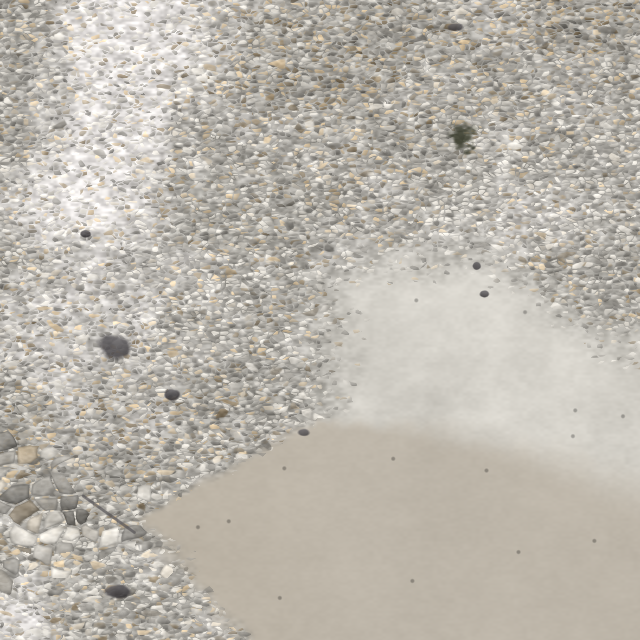
Write a Shadertoy shader that draws this texture.

```glsl
// Draws a gravel slope with chalky drifts, running down to pale dry sand and a smooth damp flat.

const vec3 DRY_SAND = vec3(0.825, 0.812, 0.78);
const vec3 DAMP_SAND = vec3(0.745, 0.715, 0.665);
const vec3 CHALK = vec3(0.905, 0.89, 0.88);
const vec3 STONE_GREY = vec3(1.01, 0.99, 0.95);
const vec3 STONE_OCHRE = vec3(1.03, 0.92, 0.75);
const vec3 DARK_ROCK = vec3(0.33, 0.32, 0.33);
const vec3 PLANT = vec3(0.23, 0.24, 0.18);
const vec2 FINE = vec2(100, 172), MEDIUM = vec2(58, 96), COARSE = vec2(30, 38);
const vec2 GRIT = vec2(150, 250);
const float SPECKS = 24.0;

// Dark stones: centre, half width, half height
const vec4 DARK_STONES[8] = vec4[8](
    vec4(0.181, 0.457, 0.025, 0.019), vec4(0.474, 0.324, 0.01, 0.006),
    vec4(0.268, 0.384, 0.01, 0.008), vec4(0.134, 0.635, 0.007, 0.005),
    vec4(0.745, 0.584, 0.006, 0.006), vec4(0.757, 0.541, 0.007, 0.005),
    vec4(0.711, 0.958, 0.012, 0.006), vec4(0.18, 0.076, 0.019, 0.009));

vec3 hash3(vec2 cell) {
    uvec3 v = uvec3(ivec3(ivec2(cell), 17)) * 1664525u + 12345u;
    v.x += v.y * v.z; v.y += v.z * v.x; v.z += v.x * v.y;
    v ^= v >> 16u;
    v.x += v.y * v.z; v.y += v.z * v.x; v.z += v.x * v.y;
    return vec3(v >> 16u) / 65536.0;
}

float noise(vec2 p) {
    vec2 i = floor(p), f = fract(p);
    f = f * f * (3.0 - 2.0 * f);
    return mix(mix(hash3(i).x, hash3(i + vec2(1, 0)).x, f.x),
               mix(hash3(i + vec2(0, 1)).x, hash3(i + 1.0).x, f.x), f.y);
}

// Layered noise centred on zero
float fbm(vec2 p) {
    float sum = -0.5, gain = 0.53;
    for (int i = 0; i < 4; i++) {
        sum += gain * noise(p);
        p = mat2(1.6, 1.2, -1.2, 1.6) * p + 7.3;
        gain *= 0.5;
    }
    return sum;
}

float blob(vec2 p, float x, float y, float rx, float ry) {
    vec2 q = (p - vec2(x, y)) / vec2(rx, ry);
    return exp(-dot(q, q));
}

float segment(vec2 p, vec2 a, vec2 b) {
    vec2 ab = b - a;
    return length(p - a - ab * clamp(dot(p - a, ab) / dot(ab, ab), 0.0, 1.0));
}

// Cellular stones: tone, hue, rank for thinning, body coverage
vec4 pebbles(vec2 p) {
    p += 0.9 * vec2(noise(p * 0.7), noise(p * 0.7 + 31.0));
    vec2 offset = vec2(0), owner = vec2(0);
    float nearest = 9.0, second = 9.0;
    for (int k = 0; k < 9; k++) {
        vec2 cell = floor(p) + vec2(k % 3 - 1, k / 3 - 1);
        vec3 h = hash3(cell);
        vec2 d = p - cell - 0.1 - 0.8 * h.xy;
        d.y += (h.z - 0.5) * 0.8 * d.x;
        float dist = length(d);
        second = min(second, max(dist, nearest));
        if (dist < nearest) { nearest = dist; offset = d; owner = cell; }
    }
    vec3 id = hash3(owner + 531.0);
    id.x += 0.35 * offset.y - 0.15 * offset.x;
    return vec4(id, smoothstep(0.0, 0.4, second - nearest));
}

vec3 stoneColor(vec4 stone, float ochre) {
    float tone = mix(0.49, 0.95, clamp(stone.x, -0.15, 1.05));
    return tone * mix(STONE_GREY, STONE_OCHRE, smoothstep(1.0 - ochre, 1.0, stone.y));
}

void mainImage(out vec4 fragColor, in vec2 fragCoord) {
    vec2 p = fragCoord / iResolution.xy;
    float broad = fbm(p * 9.0), ragged = fbm(p * 32.0);
    float grit = noise(p * GRIT) + noise(p * GRIT * 0.53 + 9.0) - 1.0;

    // Outline of the sand and the damp line across it
    float left = max(0.22 + 0.85 * (0.19 - p.y), min(0.22 + 1.8 * (p.y - 0.19), 0.515));
    float top = 0.595 - 0.12 * smoothstep(0.72, 0.98, p.x) - 0.05 * smoothstep(0.62, 0.5, p.x);
    float east = max(p.x - 0.5, 0.0);
    float dampEdge = 0.338 - 0.42 * east * east - p.y;
    float dampWidth = 0.012 + 0.09 * east;
    float damp = smoothstep(-dampWidth, dampWidth, dampEdge + 0.03 * ragged);
    float inside = min(p.x - left, top - p.y) + 0.05 * broad + 0.04 * ragged;
    float fade = mix(0.07, 0.025, damp);
    float gravel = 1.0 - smoothstep(-fade, fade, inside);

    // Chalk drifts and shaded, warmer gravel bands
    float drift = blob(p, 0.22, 0.98, 0.11, 0.12) + blob(p, 0.17, 0.84, 0.1, 0.12)
        + blob(p, 0.14, 0.69, 0.1, 0.08) + 0.7 * blob(p, 0.06, 0.5, 0.18, 0.09)
        + blob(p, 0.03, 0.03, 0.08, 0.06);
    drift = clamp(drift + broad + 0.8 * ragged, 0.0, 1.0);
    float shaded = blob(p, 0.54, 0.9, 0.2, 0.13) + blob(p, 0.92, 0.98, 0.16, 0.11)
        + blob(p, 0.1, 0.33, 0.24, 0.09) + 0.7 * blob(p, 0.07, 0.94, 0.07, 0.03);
    float ochre = 0.3 + 0.3 * min(shaded, 1.0);

    // Mottled sand and chalk grit
    vec3 color = mix(DRY_SAND, DAMP_SAND, damp);
    color += (0.12 * broad + 0.06 * ragged) * mix(1.0, 0.3, damp);
    color -= vec3(0.01, 0.014, 0.02) * damp * smoothstep(0.65, 0.2, p.x);
    color = mix(color, mix(DRY_SAND * 0.79, CHALK, drift), gravel);
    color += grit * mix(mix(0.022, 0.012, damp), 0.19, gravel);

    // Three sizes of gravel, largest at lower left
    vec4 fine = pebbles(p * FINE), medium = pebbles(p * MEDIUM + 40.0), coarse = pebbles(p * COARSE + 90.0);
    float tint = 0.07 * drift - 0.075 * shaded + 0.12 * broad + 0.1 * grit;
    float soft = mix(0.5, 0.85, gravel);
    float share = gravel * mix(0.95, 0.55, drift);
    color = mix(color, stoneColor(fine, ochre) + tint, step(fine.z, share) * fine.w * soft);
    share = gravel * (0.08 + 0.5 * smoothstep(0.45, 0.15, p.y)) * (1.0 - 0.7 * drift);
    color = mix(color, stoneColor(medium, ochre) + tint, step(medium.z, share) * medium.w * soft);
    share = gravel * (0.8 * blob(p, 0.04, 0.23, 0.08, 0.08) + 0.55 * blob(p, 0.11, 0.16, 0.11, 0.06));
    vec3 boulder = stoneColor(coarse, 0.35) + 0.3 * ragged + 0.08 * grit;
    boulder *= mix(0.72, 1.0, coarse.w);
    color = mix(color, boulder, 0.9 * step(coarse.z, share) * smoothstep(0.0, 0.4, coarse.w));

    // Sparse specks on the sand
    vec3 speck = hash3(floor(p * SPECKS) + 700.0);
    float dist = length(fract(p * SPECKS) - 0.2 - 0.6 * speck.xy);
    color *= 1.0 - 0.27 * step(speck.z, 0.08) * (1.0 - gravel) * smoothstep(0.11, 0.03, dist);

    // Dark stones, lit from above
    for (int i = 0; i < 8; i++) {
        vec2 q = (p - DARK_STONES[i].xy) / DARK_STONES[i].zw;
        float body = smoothstep(1.2, 0.7, length(q) + 1.2 * ragged);
        color = mix(color, DARK_ROCK + 0.09 * q.y + 0.25 * ragged, 0.85 * body);
    }

    // Tufted plant and a fallen twig
    vec2 tuft = (p - vec2(0.725, 0.787)) / vec2(0.02, 0.024);
    color = mix(color, PLANT, 0.85 * smoothstep(1.2, 0.4, length(tuft) + 1.5 * ragged + 0.5 * grit));
    float twig = segment(p, vec2(0.13, 0.225), vec2(0.21, 0.168));
    color = mix(color, DARK_ROCK, 0.7 * smoothstep(0.0035, 0.001, twig));

    fragColor = vec4(clamp(color, 0.0, 1.0), 1.0);
}
```
